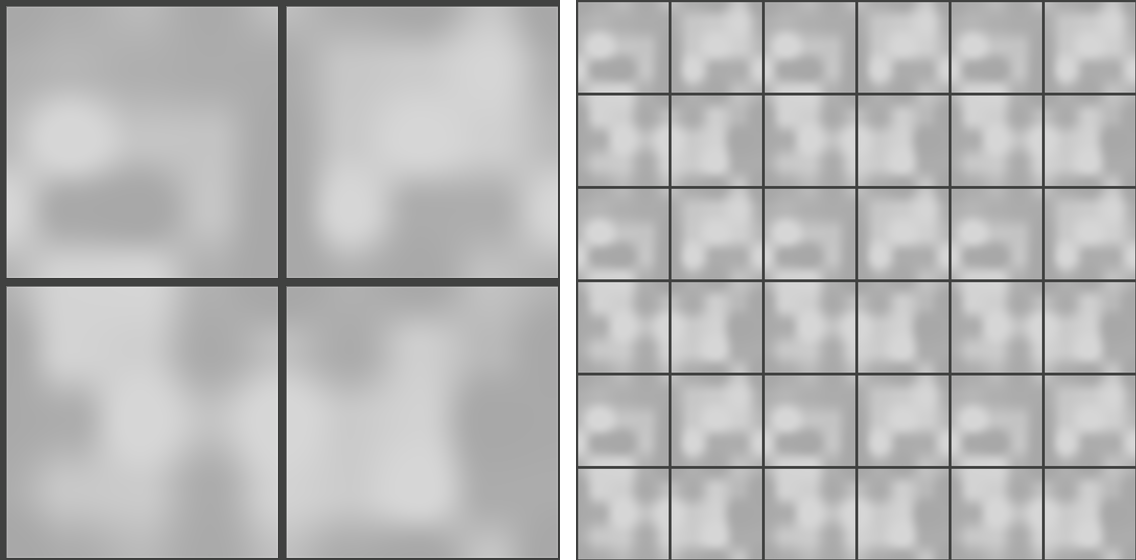
Left, the tile; right, the same tile 3 across and 3 down.
Write a WebGL 1 fragment shader that draws this pattern.

```glsl
precision highp float;

uniform vec2 u_resolution;

float hash(vec2 p) {
  return fract(sin(dot(p, vec2(127.1, 311.7))) * 43758.5453);
}

// Value noise whose lattice wraps after the given number of cells
float wrappedNoise(vec2 uv, float cells) {
  vec2 p = uv * cells;
  vec2 i = floor(p);
  vec2 f = fract(p);
  f = f * f * (3.0 - 2.0 * f);
  vec2 a = mod(i, cells);
  vec2 b = mod(i + 1.0, cells);
  return mix(mix(hash(a), hash(vec2(b.x, a.y)), f.x),
             mix(hash(vec2(a.x, b.y)), hash(b), f.x), f.y);
}

// Distance to the nearest joint centre line of a 2 by 2 grid
float jointDistance(vec2 uv) {
  vec2 p = (uv + vec2(-1.0, 1.0) / 256.0) * 2.0;
  vec2 d = abs(fract(p + 0.5) - 0.5) * 0.5;
  return min(d.x, d.y);
}

void main() {
  vec2 uv = gl_FragCoord.xy / u_resolution;
  float soft = 0.5 / min(u_resolution.x, u_resolution.y);
  float edge = jointDistance(uv) - 1.0 / 128.0;

  // Cloudy tile face with a thin light rim
  float cloud = smoothstep(0.1, 0.9, wrappedNoise(uv, 8.0));
  vec3 tile = vec3(mix(0.66, 0.84, cloud));
  float rim = 1.0 - smoothstep(-soft, soft, edge - 0.002);
  tile += 0.07 * rim;

  // Dark grout, slightly deeper along its borders
  float border = smoothstep(-soft, soft, edge + 0.002);
  vec3 grout = vec3(0.25, 0.254, 0.25) - 0.02 * border;

  gl_FragColor = vec4(mix(grout, tile, smoothstep(-soft, soft, edge)), 1.0);
}
```
